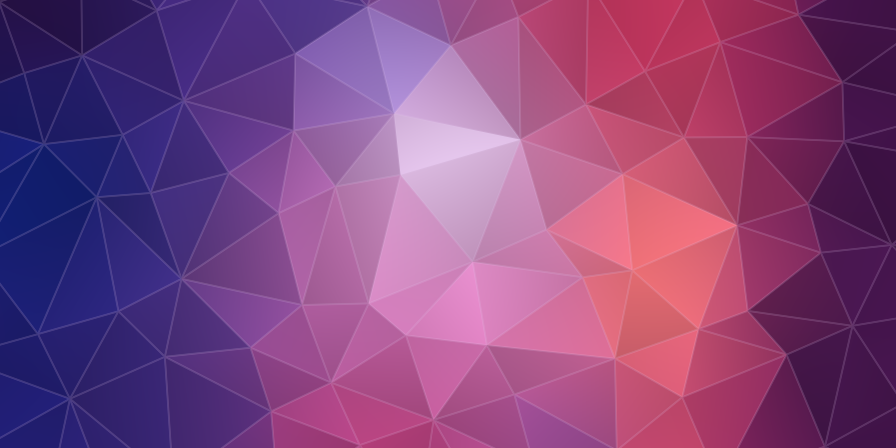
Write a WebGL 2 fragment shader that draws this background.

```glsl
#version 300 es
precision highp float;
// Low-poly backdrop: a jittered, rotated grid is split into triangles, and
// each facet takes its tint from a smooth field made of a horizontal ramp
// with soft elliptical glows. Thin pale seams trace the facet edges.

uniform vec2 u_resolution;
out vec4 fragColor;

const float CELL = 0.185;      // mesh spacing, in canvas heights
const float JITTER = 0.6;      // vertex scatter, in cells
const float TILT = 0.42;       // mesh rotation, in radians
const vec3 SEAM = vec3(0.88, 0.76, 0.92);

float hash(vec2 p) {
    return fract(sin(dot(p, vec2(127.1, 311.7))) * 4375.85);
}

mat2 rotation(float a) {
    return mat2(cos(a), sin(a), -sin(a), cos(a));
}

// Mesh vertex of a grid node, in cell units.
vec2 meshVertex(vec2 node) {
    vec2 offset = vec2(hash(node), hash(node + 57.3)) - 0.5;
    return node + JITTER * offset;
}

// Signed distance to the line a-b, positive on its left.
float sideDistance(vec2 p, vec2 a, vec2 b) {
    vec2 e = normalize(b - a);
    return e.x * (p.y - a.y) - e.y * (p.x - a.x);
}

// Distance inside a counter-clockwise triangle, negative outside.
float triangleDepth(vec2 p, vec2 a, vec2 b, vec2 c) {
    return min(sideDistance(p, a, b), min(sideDistance(p, b, c), sideDistance(p, c, a)));
}

vec3 glow(vec3 base, vec2 p, vec2 centre, vec2 radius, vec3 tint) {
    vec2 d = (p - centre) / radius;
    return mix(base, tint, exp(-dot(d, d)));
}

// Navy to violet to rose to crimson to plum, left to right.
vec3 horizontalRamp(float x) {
    vec3 c = mix(vec3(0.12, 0.11, 0.43), vec3(0.25, 0.16, 0.49), smoothstep(0.0, 0.45, x));
    c = mix(c, vec3(0.52, 0.23, 0.51), smoothstep(0.4, 0.75, x));
    c = mix(c, vec3(0.68, 0.30, 0.53), smoothstep(0.72, 1.1, x));
    c = mix(c, vec3(0.72, 0.24, 0.38), smoothstep(1.1, 1.45, x));
    c = mix(c, vec3(0.54, 0.14, 0.34), smoothstep(1.5, 1.72, x));
    return mix(c, vec3(0.25, 0.07, 0.28), smoothstep(1.68, 1.92, x));
}

vec3 colourField(vec2 p) {
    vec3 c = horizontalRamp(p.x);
    // Shadows and deep hues around the border
    c = glow(c, p, vec2(0.0, 1.0), vec2(0.34, 0.22), vec3(0.15, 0.06, 0.26));
    c = glow(c, p, vec2(0.08, 0.55), vec2(0.28, 0.2), vec3(0.06, 0.11, 0.42));
    c = glow(c, p, vec2(0.68, 0.97), vec2(0.22, 0.25), vec3(0.27, 0.17, 0.51));
    c = glow(c, p, vec2(0.85, 0.0), vec2(0.25, 0.22), vec3(0.66, 0.21, 0.43));
    c = glow(c, p, vec2(1.25, 0.03), vec2(0.15, 0.12), vec3(0.56, 0.26, 0.55));
    c = glow(c, p, vec2(1.45, 0.92), vec2(0.24, 0.22), vec3(0.67, 0.18, 0.32));
    c = glow(c, p, vec2(1.87, 0.12), vec2(0.17, 0.28), vec3(0.26, 0.08, 0.29));
    // Bright heart
    c = glow(c, p, vec2(1.05, 0.43), vec2(0.44, 0.28), vec3(0.84, 0.52, 0.75));
    c = glow(c, p, vec2(0.87, 0.84), vec2(0.17, 0.17), vec3(0.55, 0.43, 0.74));
    c = glow(c, p, vec2(1.0, 0.65), vec2(0.2, 0.19), vec3(0.84, 0.73, 0.87));
    return glow(c, p, vec2(1.45, 0.39), vec2(0.17, 0.24), vec3(0.89, 0.42, 0.43));
}

// Facet tint: mostly flat, with a slight slope and a random shade.
vec3 facetColour(vec2 p, vec2 middle, float seed) {
    vec3 c = colourField(mix(middle, p, 0.35));
    float sheen = dot(p - middle, vec2(cos(seed * 6.28), sin(seed * 6.28)));
    return c * (1.0 + 0.17 * (seed - 0.5) + 0.5 * sheen);
}

// Adds one triangle, weighted by its smooth coverage of the point.
void addFacet(vec2 q, vec2 a, vec2 b, vec2 c, mat2 toCanvas, float pixel,
              inout vec4 total, inout float depth) {
    float d = triangleDepth(q, a, b, c);
    float cover = clamp(d / pixel + 0.5, 0.0, 1.0);
    depth = max(depth, d);
    if (cover > 0.0) {
        vec2 middle = (a + b + c) / 3.0;
        vec3 tint = facetColour(toCanvas * q, toCanvas * middle, hash(middle));
        total += cover * vec4(tint, 1.0);
    }
}

void main() {
    vec2 p = gl_FragCoord.xy / u_resolution.y;
    mat2 toCanvas = CELL * rotation(TILT);
    vec2 q = rotation(-TILT) * p / CELL;
    float pixel = 1.0 / (u_resolution.y * CELL);
    vec4 total = vec4(0.0);
    float depth = -1.0;

    // Visit nearby cells, cutting each along its shorter diagonal
    for (int j = -1; j <= 1; j++) {
        for (int i = -1; i <= 1; i++) {
            vec2 node = floor(q) + vec2(i, j);
            vec2 a = meshVertex(node), b = meshVertex(node + vec2(1, 0));
            vec2 c = meshVertex(node + 1.0), d = meshVertex(node + vec2(0, 1));
            bool cutAC = distance(a, c) < distance(b, d);
            addFacet(q, a, b, cutAC ? c : d, toCanvas, pixel, total, depth);
            addFacet(q, cutAC ? a : b, c, d, toCanvas, pixel, total, depth);
        }
    }
    vec3 colour = total.rgb / max(total.a, 0.001);

    // Pale seams
    float width = max(0.006, 0.5 * pixel);
    float seam = 1.0 - smoothstep(width, width + pixel, depth);
    fragColor = vec4(mix(colour, SEAM, 0.17 * seam), 1.0);
}
```
